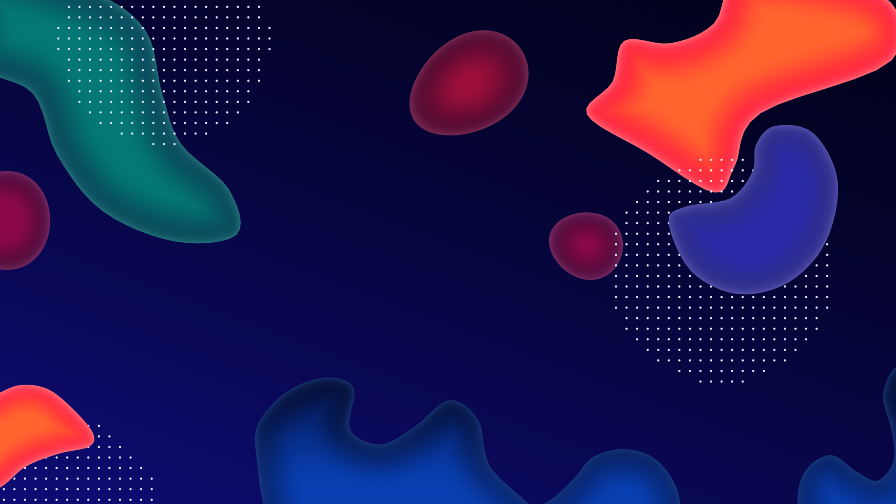
Reproduce this background procedurally as a Shadertoy shader.

```glsl
// Glossy fluid blobs and round dot-grid patches floating on a deep navy gradient.
#define HEIGHT 432.0      // canvas height in design units
#define POINTS 12         // control points per blob outline
#define STEPS 6           // segments per outline span
#define DOT_PITCH 9.05
#define DOT_RADIUS 0.95
#define RIM_WIDTH 4.0

struct Gloss { vec3 core, edge, rim; float depth; };

// Closed Catmull-Rom curve
vec2 spline(vec2 a, vec2 b, vec2 c, vec2 d, float t) {
    return b + 0.5 * t * (c - a + t * (2.0*a - 5.0*b + 4.0*c - d + t * (3.0*(b - c) + d - a)));
}

// Signed distance to a smooth outline, negative inside
float blob(vec2 p, vec2 v[POINTS]) {
    vec2 lo = v[0], hi = v[0];
    for (int i = 1; i < POINTS; i++) { lo = min(lo, v[i]); hi = max(hi, v[i]); }
    vec2 outside = max(lo - p, p - hi);
    if (max(outside.x, outside.y) > 30.0) return 30.0;

    float nearest = 1e9, side = 1.0;
    vec2 a = v[0];
    for (int i = 0; i < POINTS; i++) {
        for (int k = 1; k <= STEPS; k++) {
            vec2 b = spline(v[(i + POINTS - 1) % POINTS], v[i], v[(i + 1) % POINTS],
                            v[(i + 2) % POINTS], float(k) / float(STEPS));
            vec2 e = b - a, w = p - a;
            vec2 gap = w - e * clamp(dot(w, e) / max(dot(e, e), 1e-6), 0.0, 1.0);
            nearest = min(nearest, dot(gap, gap));
            if ((a.y > p.y) != (b.y > p.y) && p.x < a.x + e.x * (p.y - a.y) / e.y) side = -side;
            a = b;
        }
    }
    return side * sqrt(nearest);
}

// Approximate distance to a tilted egg
float egg(vec2 p, vec2 center, vec2 radii, float tilt) {
    float c = cos(tilt), s = sin(tilt);
    vec2 q = mat2(c, -s, s, c) * (p - center);
    radii.y *= 1.0 + 0.12 * clamp(q.x / radii.x, -1.0, 1.0);
    return (length(q / radii) - 1.0) * min(radii.x, radii.y);
}

// Soft core, darker edge and a thin lit rim
void paint(inout vec3 col, float d, Gloss g, float px) {
    vec3 body = mix(g.edge, g.core, smoothstep(0.0, g.depth, -d));
    body = mix(body, g.rim, 0.8 * exp(min(d, 0.0) / RIM_WIDTH));
    col = mix(col, body, smoothstep(0.5 * px, -0.5 * px, d));
}

// Dot grid clipped to a disc
void dots(inout vec3 col, vec2 p, vec2 center, vec2 phase, float radius, float px) {
    vec2 q = (p - center) / DOT_PITCH - phase;
    vec2 cell = round(q);
    float d = length(q - cell) * DOT_PITCH - DOT_RADIUS;
    float inside = step(length(cell + phase) * DOT_PITCH, radius);
    col = mix(col, vec3(0.88, 0.9, 0.97), inside * smoothstep(0.5 * px, -0.5 * px, d));
}

void mainImage(out vec4 fragColor, in vec2 fragCoord) {
    float px = HEIGHT / iResolution.y;
    vec2 p = vec2(fragCoord.x, iResolution.y - fragCoord.y) * px;   // y runs downward
    vec2 uv = fragCoord / iResolution.xy;

    // Background, brighter toward the lower left
    float glow = 0.6 * (1.0 - uv.y) + 0.4 * (1.0 - uv.x);
    vec3 col = mix(vec3(0.005, 0.005, 0.1), vec3(0.055, 0.045, 0.46), pow(glow, 1.25));

    // Materials
    float low = smoothstep(325.0, 425.0, p.y);
    Gloss teal = Gloss(vec3(0.01, 0.47, 0.46), vec3(0.03, 0.27, 0.35), vec3(0.16, 0.48, 0.5), 42.0);
    Gloss lava = Gloss(vec3(1.0, 0.39, 0.18), vec3(1.0, 0.12, 0.24), vec3(1.0, 0.5, 0.53), 40.0);
    Gloss indigo = Gloss(vec3(0.16, 0.16, 0.66), vec3(0.18, 0.17, 0.53), vec3(0.36, 0.36, 0.7), 36.0);
    Gloss plum = Gloss(vec3(0.54, 0.03, 0.29), vec3(0.3, 0.03, 0.22), vec3(0.5, 0.2, 0.42), 28.0);
    Gloss ruby = Gloss(vec3(0.62, 0.06, 0.23), vec3(0.31, 0.03, 0.18), vec3(0.5, 0.2, 0.36), 38.0);
    Gloss ocean = Gloss(mix(vec3(0.02, 0.1, 0.36), vec3(0.03, 0.25, 0.7), low),
                        mix(vec3(0.01, 0.05, 0.2), vec3(0.03, 0.15, 0.46), low),
                        vec3(0.1, 0.23, 0.48), 38.0);

    // Blue waves along the bottom
    float wave = blob(p, vec2[](vec2(219, 385), vec2(237, 343), vec2(275, 324), vec2(303, 332),
        vec2(300, 368), vec2(326, 381), vec2(355, 366), vec2(385, 343), vec2(410, 360),
        vec2(420, 400), vec2(460, 460), vec2(260, 475)));
    float hill = blob(p, vec2[](vec2(440, 450), vec2(474, 427), vec2(492, 410), vec2(508, 392),
        vec2(533, 385), vec2(558, 391), vec2(576, 410), vec2(583, 435), vec2(575, 470),
        vec2(540, 500), vec2(490, 500), vec2(450, 480)));
    float corner = blob(p, vec2[](vec2(684, 435), vec2(690, 404), vec2(712, 390), vec2(734, 404),
        vec2(752, 412), vec2(766, 395), vec2(764, 368), vec2(757, 338), vec2(772, 312),
        vec2(810, 320), vec2(810, 470), vec2(700, 480)));
    paint(col, min(wave, min(hill, corner)), ocean, px);

    // Berries
    paint(col, egg(p, vec2(401, 73), vec2(55, 40), -0.58), ruby, px);
    paint(col, egg(p, vec2(502, 210), vec2(32, 28.5), 0.3), plum, px);
    paint(col, egg(p, vec2(1, 189), vec2(42), 0.0), plum, px);

    // Teal drop at the upper left
    paint(col, blob(p, vec2[](vec2(75, -8), vec2(124, 25), vec2(139, 80), vec2(155, 123),
        vec2(196, 162), vec2(203, 201), vec2(150, 207), vec2(88, 181), vec2(49, 133),
        vec2(28, 80), vec2(-20, 52), vec2(-20, -25))), teal, px);
    dots(col, p, vec2(140.5, 33), vec2(0), 92.0, px);

    // Lava splash and indigo bean at the right
    paint(col, blob(p, vec2[](vec2(640, -25), vec2(612, 20), vec2(575, 37), vec2(535, 35),
        vec2(525, 70), vec2(503, 98), vec2(555, 131), vec2(612, 165), vec2(630, 142),
        vec2(652, 97), vec2(764, 52), vec2(755, -5))), lava, px);
    dots(col, p, vec2(618.5, 232), vec2(0, 0.5), 97.0, px);
    paint(col, blob(p, vec2[](vec2(648, 124), vec2(664, 108), vec2(697, 114), vec2(718, 155),
        vec2(708, 207), vec2(676, 242), vec2(632, 252), vec2(592, 232), vec2(573, 190),
        vec2(588, 177), vec2(626, 170), vec2(645, 147))), indigo, px);

    // Lava drop at the lower left
    dots(col, p, vec2(39.5, 455.5), vec2(0), 101.5, px);
    lava.depth = 28.0;
    paint(col, blob(p, vec2[](vec2(18, 330), vec2(42, 334), vec2(65, 353), vec2(80, 372),
        vec2(76, 383), vec2(50, 389), vec2(22, 400), vec2(0, 418), vec2(-30, 430),
        vec2(-50, 395), vec2(-35, 355), vec2(-3, 338))), lava, px);

    fragColor = vec4(col, 1.0);
}
```
